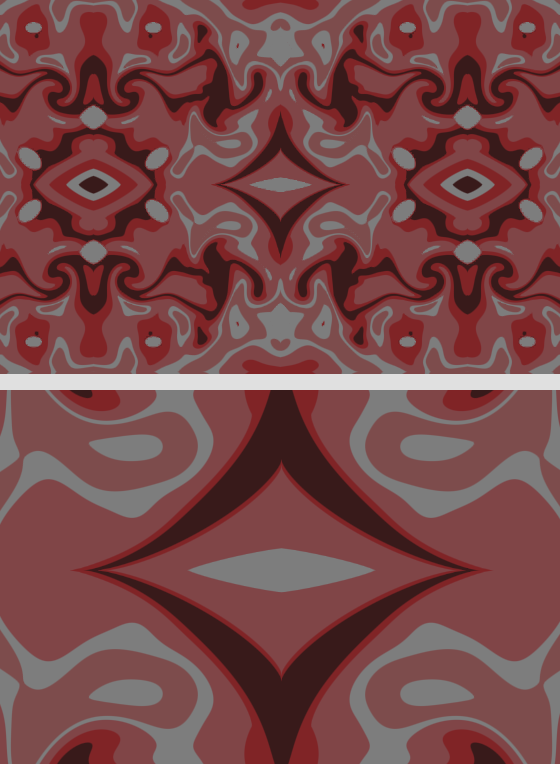
Top, the full canvas; bottom, a detail of the centre.
Give the GLSL for this pattern, as a WebGL 2 fragment shader.

```glsl
#version 300 es
precision highp float;
// Mirrored marbled bands in red, mauve, grey and near-black, with eyes on the axes.

uniform vec2 u_resolution;
out vec4 outColor;

const float PI = 3.14159265;
const vec3 DARK  = vec3(0.22, 0.10, 0.10);
const vec3 RED   = vec3(0.50, 0.14, 0.15);
const vec3 MAUVE = vec3(0.50, 0.27, 0.28);
const vec3 BROWN = vec3(0.49, 0.30, 0.30);
const vec3 GREY  = vec3(0.49, 0.49, 0.49);

// Mirror the plane into one quarter tile, 0..1 on both axes.
vec2 mirrorFold(vec2 p) {
    return abs(mod(p + 1.0, 2.0) - 1.0);
}

// Layered sine warp that fades out on the mirror axes.
vec2 marbleWarp(vec2 p, float strength) {
    vec2 hold = sin(PI * p);
    float frequency = 14.0;
    for (int i = 0; i < 3; i++) {
        vec2 phase = vec2(0.8, 2.1) + 1.7 * float(i);
        p += hold * strength * sin(frequency * p.yx + phase);
        frequency *= 1.7;
        strength *= 0.6;
    }
    return p;
}

vec2 turn(vec2 p, vec2 centre, float angle) {
    float c = cos(angle), s = sin(angle);
    return centre + mat2(c, -s, s, c) * (p - centre);
}

// Smooth elliptical hill.
float hill(vec2 p, vec2 centre, vec2 radius) {
    vec2 d = (p - centre) / radius;
    return exp(-dot(d, d));
}

// Steep-sided hill with a flat top.
float mesa(vec2 p, vec2 centre, vec2 radius) {
    vec2 d = (p - centre) / radius;
    float r = dot(d, d);
    return exp(-r * r);
}

// Local rotation that curls the bands into hooks.
vec2 twist(vec2 p, vec2 centre, float radius, float angle) {
    return turn(p, centre, angle * hill(p, centre, vec2(radius)));
}

// Distance in a norm: power 2 is round, 1 a diamond, below 1 a star.
float normDistance(vec2 p, vec2 centre, vec2 radius, float power) {
    vec2 d = pow(abs((p - centre) / radius) + 1e-5, vec2(power));
    return pow(d.x + d.y, 1.0 / power);
}

float spot(vec2 p, vec2 centre, vec2 radius, float power) {
    return 1.0 - smoothstep(0.9, 1.1, normDistance(p, centre, radius, power));
}

// Height whose level bands become the coloured stripes.
float relief(vec2 q) {
    vec2 p = twist(q, vec2(0.20, 0.48), 0.13, 2.2);
    p = twist(p, vec2(0.62, 0.44), 0.14, -1.6);
    p = twist(p, vec2(0.85, 0.56), 0.12, 1.8);
    p = marbleWarp(p, 0.044);
    float h = 2.4 + 0.55 * sin(16.0 * p.x + 1.0) * sin(18.0 * p.y + 0.6);

    // Swirls, hooks and islands
    h -= 3.0 * mesa(p, vec2(0.54, 0.49), vec2(0.23, 0.20));
    h -= 0.9 * hill(p, vec2(0.50, 0.53), vec2(0.14, 0.12));
    h += 1.3 * hill(p, vec2(0.62, 0.42), vec2(0.045, 0.12));
    h -= 2.1 * hill(p, vec2(0.16, 0.47), vec2(0.13, 0.08));
    h -= 1.7 * mesa(p, vec2(0.32, 0.83), vec2(0.10, 0.18));
    h -= 2.2 * hill(p, vec2(0.87, 0.56), vec2(0.10, 0.05));
    h -= 2.2 * hill(p, vec2(0.56, 0.80), vec2(0.06, 0.09));
    h += 2.0 * hill(p, vec2(0.82, 0.23), vec2(0.11, 0.09));
    h += 1.6 * hill(p, vec2(0.48, 0.12), vec2(0.05, 0.08));
    h += 0.9 * hill(p, vec2(0.75, 0.77), vec2(0.08, 0.10));

    // Left axis: dark column, stepped cap and eye
    h -= 2.4 * hill(q, vec2(0.0, 0.58), vec2(0.12, 0.46));
    h += 2.0 * hill(q, vec2(0.0, 1.03), vec2(0.10, 0.10));
    h -= 2.3 * mesa(p, vec2(0.12, 0.08), vec2(0.38, 0.22));
    float eye = normDistance(q, vec2(0.0), vec2(0.31, 0.19), 1.25);
    h = mix(h, 2.9 * eye - 3.9, 1.0 - smoothstep(0.95, 1.15, eye));

    // Right axis: red halo, dark star and cap
    h -= 1.7 * mesa(q, vec2(1.0, 0.16), vec2(0.22, 0.30));
    h -= 1.4 * hill(q, vec2(1.0, 0.0), vec2(0.48, 0.12));
    h -= 1.7 * hill(q, vec2(1.0, 1.0), vec2(0.27, 0.10));
    h = mix(h, 0.0, spot(q, vec2(1.0, 0.0), vec2(0.36, 0.38), 0.7));
    h = mix(h, 1.6, spot(q, vec2(1.0, 0.0), vec2(0.32, 0.19), 0.75));

    // Flat grey spots
    h = mix(h, 2.2, spot(q, vec2(1.0, 0.0), vec2(0.17, 0.04), 1.2));
    h = mix(h, 2.2, spot(q, vec2(1.0, 0.71), vec2(0.06, 0.08), 1.3));
    h = mix(h, 2.2, spot(q, vec2(0.0, 0.36), vec2(0.075, 0.065), 1.4));
    vec2 seed = vec2(0.34, 0.14);
    h = mix(h, 2.2, spot(turn(q, seed, 0.75), seed, vec2(0.075, 0.045), 2.0));
    return mix(h, 2.2, spot(q, vec2(0.32, 0.84), vec2(0.045, 0.03), 2.0));
}

// Blend in the next colour above a level.
vec3 band(vec3 c, vec3 above, float h, float level, float soft) {
    return mix(c, above, smoothstep(-soft, soft, h - level));
}

vec3 bandColor(float h, float soft) {
    vec3 c = band(DARK, GREY, h, -3.2, soft);
    c = band(c, RED, h, -2.6, soft);
    c = band(c, MAUVE, h, -1.8, soft);
    c = band(c, RED, h, -0.9, soft);
    c = band(c, DARK, h, -0.4, soft);
    c = band(c, RED, h, 0.45, soft);
    c = band(c, MAUVE, h, 1.15, soft);
    c = band(c, GREY, h, 2.0, soft);
    c = band(c, BROWN, h, 2.35, soft);
    c = band(c, GREY, h, 3.1, soft);
    c = band(c, RED, h, 3.6, soft);
    return band(c, GREY, h, 4.0, soft);
}

void main() {
    vec2 p = gl_FragCoord.xy / u_resolution.y;
    float h = relief(mirrorFold(2.0 * (p - vec2(0.25, 0.506))));
    outColor = vec4(bandColor(h, 0.7 * fwidth(h) + 1e-4), 1.0);
}
```
